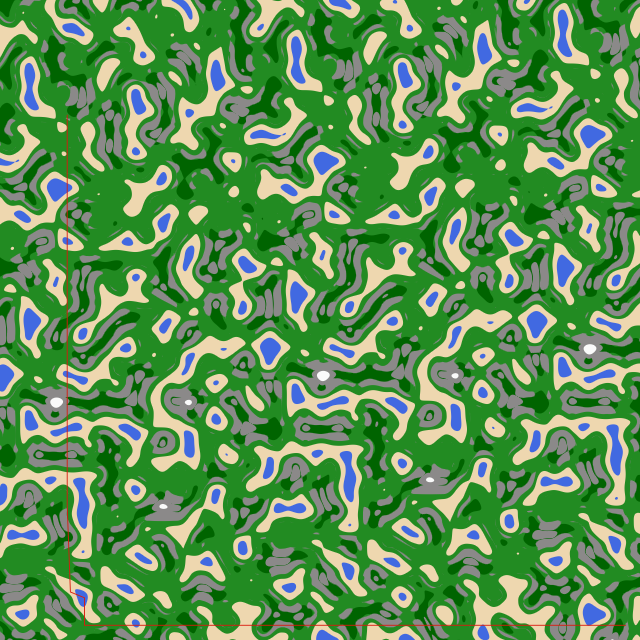
A WebGL 2 fragment shader for this texture:

```glsl
#version 300 es
precision highp float;
// Terrain map: one octave of gradient noise cut into water, sand, grass,
// forest and snow by height. Rock covers steep uphill flanks and high peaks.
// The lattice repeats with a small shear; a thin route crosses the map.

uniform vec2 u_resolution;
out vec4 fragColor;

const float CELLS = 24.0;              // noise cells across the canvas
const vec2 REPEAT = vec2(10.0, 1.0);   // sheared repeat, in cells
const vec2 OFFSET = vec2(0.4, 0.55);   // lattice shift, in cells

const float WATER_TOP = -0.385;
const float SAND_TOP = -0.165;
const float ROCK_BASE = 0.02;
const float FOREST_BASE = 0.2;
const float PEAK_BASE = 0.43;
const float SNOW_BASE = 0.57;
const float STEEP = 1.0;               // height change per cell

const vec3 WATER = vec3(0.255, 0.412, 0.882);
const vec3 SAND = vec3(0.933, 0.842, 0.686);
const vec3 GRASS = vec3(0.133, 0.545, 0.133);
const vec3 FOREST = vec3(0.0, 0.392, 0.0);
const vec3 ROCK = vec3(0.545, 0.537, 0.537);
const vec3 SNOW = vec3(0.98);
const vec3 ROUTE = vec3(0.85, 0.1, 0.05);

const float ROUTE_HALF_WIDTH = 0.0007;
const int ROUTE_POINTS = 6;
const vec2 ROUTE_PATH[ROUTE_POINTS] = vec2[](
    vec2(0.105, 0.82), vec2(0.105, 0.21), vec2(0.110, 0.075),
    vec2(0.132, 0.066), vec2(0.132, 0.023), vec2(0.977, 0.023));

float hash(vec2 p) {
    return fract(sin(dot(p, vec2(127.1, 311.7))) * 43758.5453);
}

// Unit gradient at a lattice corner
vec2 cornerGradient(vec2 cell) {
    cell -= floor(cell.x / REPEAT.x) * REPEAT;
    float angle = 6.28318 * hash(cell);
    return vec2(cos(angle), sin(angle));
}

// Gradient noise: x holds the height, yz its analytic derivative
vec3 terrain(vec2 p) {
    vec2 cell = floor(p);
    vec2 f = p - cell;
    vec2 fade = f * f * f * (f * (f * 6.0 - 15.0) + 10.0);
    vec2 fadeSlope = 30.0 * f * f * (f - 1.0) * (f - 1.0);
    vec3 sum = vec3(0.0);
    for (int i = 0; i < 4; i++) {
        vec2 corner = vec2(i & 1, i >> 1);
        vec2 g = cornerGradient(cell + corner);
        float ramp = dot(g, f - corner);
        vec2 w = mix(1.0 - fade, fade, corner);
        vec2 dw = fadeSlope * (2.0 * corner - 1.0);
        sum += vec3(w.x * w.y * ramp, w.x * w.y * g + dw * w.yx * ramp);
    }
    return sum;
}

// Soft step about one pixel wide
float above(float value, float level, float pixel) {
    return clamp((value - level) / max(pixel, 1e-5) + 0.5, 0.0, 1.0);
}

float segmentDistance(vec2 p, vec2 a, vec2 b) {
    vec2 ab = b - a;
    float t = clamp(dot(p - a, ab) / dot(ab, ab), 0.0, 1.0);
    return length(p - a - t * ab);
}

void main() {
    float side = min(u_resolution.x, u_resolution.y);
    vec2 uv = gl_FragCoord.xy / side;

    vec3 ground = terrain(uv * CELLS + OFFSET);
    float height = ground.x;
    float slope = length(ground.yz);
    float heightPixel = slope * CELLS / side;
    float slopePixel = fwidth(slope);

    // Bands by height
    vec3 color = mix(WATER, SAND, above(height, WATER_TOP, heightPixel));
    color = mix(color, GRASS, above(height, SAND_TOP, heightPixel));
    color = mix(color, FOREST, above(height, FOREST_BASE, heightPixel));

    // Rock on steep flanks and on peaks, then snow
    float flank = above(height, ROCK_BASE, heightPixel) * above(slope, STEEP, slopePixel);
    float peak = above(height, PEAK_BASE, heightPixel);
    color = mix(color, ROCK, max(flank, peak));
    color = mix(color, SNOW, above(height, SNOW_BASE, heightPixel));

    // Route line
    float routeDistance = 1.0;
    for (int i = 0; i < ROUTE_POINTS - 1; i++) {
        routeDistance = min(routeDistance, segmentDistance(uv, ROUTE_PATH[i], ROUTE_PATH[i + 1]));
    }
    color = mix(color, ROUTE, above(ROUTE_HALF_WIDTH, routeDistance, 1.0 / side));

    fragColor = vec4(color, 1.0);
}
```
